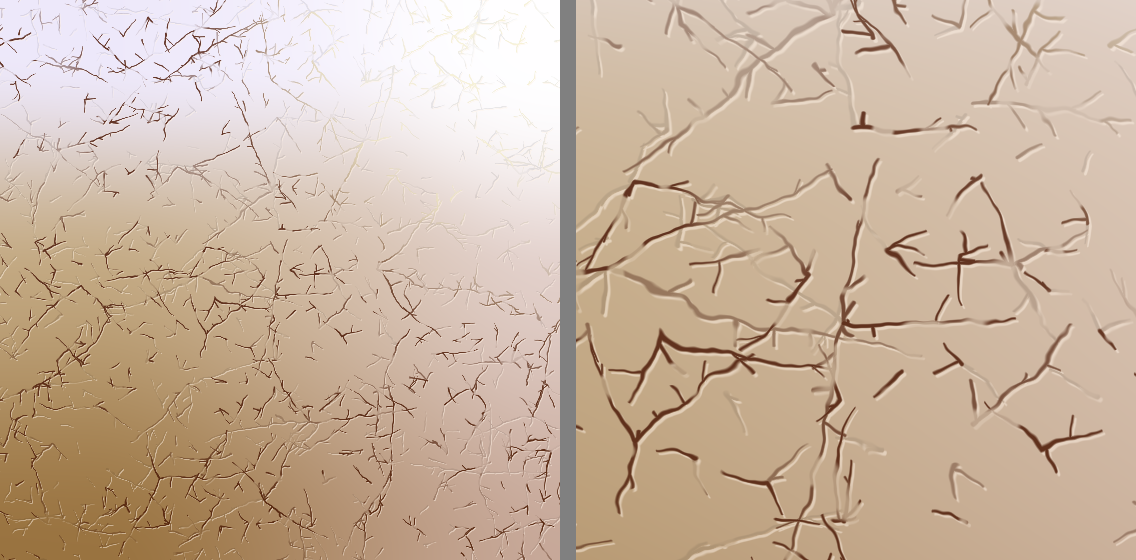
Left, the full canvas; right, a detail of the centre.
A three.js fragment shader for this texture:

```glsl
// Frosted golden pane with branching brown cracks and a white glow at the upper right.
varying vec2 vUv;

float hash(vec2 p) {
  vec3 q = fract(p.xyx * vec3(0.1031, 0.1030, 0.0973));
  q += dot(q, q.yzx + 33.33);
  return fract((q.x + q.y) * q.z);
}

float noise(vec2 p) {
  vec2 i = floor(p), f = fract(p);
  f = f * f * (3.0 - 2.0 * f);
  return mix(mix(hash(i), hash(i + vec2(1, 0)), f.x),
             mix(hash(i + vec2(0, 1)), hash(i + vec2(1, 1)), f.x), f.y);
}

vec2 noise2(vec2 p) {
  return vec2(noise(p), noise(p + 47.3)) - 0.5;
}

float segment(vec2 p, vec2 a, vec2 b) {
  vec2 d = b - a;
  return length(p - a - d * clamp(dot(p - a, d) / dot(d, d), 0.0, 1.0));
}

// Barbed, tapered branches around one node per cell: x is relief, y is ink.
vec2 branches(vec2 p, float cells, float width, float share) {
  vec2 g = p * cells, home = floor(g), result = vec2(0.0);
  for (int y = -1; y <= 1; y++)
  for (int x = -1; x <= 1; x++) {
    vec2 cell = home + vec2(x, y), id = cell + 100.0 + cells * 3.0;
    vec2 node = vec2(hash(id), hash(id + 17.7)) * 0.6 + 0.2;
    vec2 d = g - cell - node;
    float crowd = share * mix(0.55, 1.4, noise((cell + node) / cells * 6.0));
    float turn = hash(id + 5.1) * 6.283;
    for (int k = 0; k < 4; k++) {
      vec2 key = id + float(k) * vec2(31.7, 11.3);
      if (hash(key + 3.9) > crowd) continue;
      float angle = turn + float(k) * 1.57 + (hash(key + 8.2) - 0.5) * 1.8;
      float len = mix(0.3, 0.95, hash(key + 21.4));
      vec2 axis = vec2(cos(angle), sin(angle));
      float along = dot(d, axis);
      float t = clamp(along / len, 0.0, 1.0);
      float bend = (hash(key + 13.6) - 0.5) * 0.4 * len * t * t;
      vec2 local = vec2(along, dot(d, vec2(-axis.y, axis.x)) + bend) / cells;
      float dist = length(local - vec2(t * len / cells, 0.0));

      // One slanted barb in each stretch of the branch
      float pitch = 0.019, slot = floor(local.x / pitch);
      vec2 slotKey = key + slot * vec2(7.3, 2.9);
      if (slot >= 0.0 && (slot + 0.8) * pitch < len / cells && hash(slotKey) < 0.6) {
        vec2 root = vec2((slot + 0.15) * pitch, 0.0);
        float lift = (hash(slotKey + 6.1) - 0.5) * 0.038;
        dist = min(dist, segment(local, root, root + vec2(0.7 * pitch * hash(slotKey + 2.2), lift)) + 0.0002);
      }
      float w = width * mix(1.15, 0.5, t);
      float line = 1.0 - smoothstep(w - 0.0006, w + 0.0008, dist);
      float ink = smoothstep(0.2, 0.55, hash(key + 40.5));
      result = max(result, line * vec2(1.0, ink));
    }
  }
  return result;
}

vec2 cracks(vec2 p) {
  // Wander and jitter keep the lines from looking ruled
  p += noise2(p * 15.0) * 0.016 + noise2(p * 65.0) * 0.0055 + noise2(p * 190.0) * 0.0016;
  vec2 c = branches(p, 5.0, 0.0012, 0.72);
  c = max(c, branches(p + 0.37, 10.0, 0.0011, 0.52));
  c = max(c, branches(p + 0.71, 24.0, 0.0010, 0.32));
  // Broken stretches along the lines
  float gaps = smoothstep(0.22, 0.42, noise(p * 75.0));
  return c * vec2(mix(0.4, 1.0, gaps), mix(0.1, 1.0, gaps));
}

// Vertical blend through three colours
vec3 column(vec3 low, vec3 middle, vec3 high, float y) {
  vec3 c = mix(low, middle, smoothstep(0.0, 0.6, y));
  return mix(c, high, smoothstep(0.5, 0.9, y));
}

void main() {
  vec2 p = vUv;
  float glowDistance = distance(p, vec2(1.0));

  // Background: gold at the lower left, lilac above, rose at the right
  vec2 q = p + noise2(p * 2.5) * 0.05;
  vec3 left = column(vec3(0.60, 0.45, 0.25), vec3(0.77, 0.67, 0.52), vec3(0.93, 0.91, 0.98), q.y);
  vec3 right = column(vec3(0.78, 0.66, 0.60), vec3(0.89, 0.82, 0.80), vec3(0.99, 0.98, 1.0), q.y);
  vec3 color = mix(left, right, smoothstep(0.15, 1.0, q.x));
  color = mix(color, vec3(1.0), 0.9 * (1.0 - smoothstep(0.08, 0.5, glowDistance)));

  // Relief: a pale rim below and to the right of each line
  vec2 crack = cracks(p);
  float rim = max(cracks(p + vec2(-0.0016, 0.0018)).x - crack.x, 0.0);
  color *= 1.0 - 0.08 * crack.x;
  color = mix(color, vec3(1.0, 0.95, 0.90), rim * 0.5);

  // Ink: patchy brown that turns pale yellow inside the glow
  float shade = smoothstep(0.38, 0.66, glowDistance);
  float patches = mix(0.35, 1.0, smoothstep(0.25, 0.5, noise(p * 9.0 + 9.0)));
  vec3 brown = mix(vec3(0.34, 0.15, 0.05), vec3(0.38, 0.19, 0.14), p.y);
  vec3 inkColor = mix(vec3(1.0, 0.97, 0.80), brown, shade);
  color = mix(color, inkColor, crack.y * patches * mix(0.6, 0.95, shade));

  gl_FragColor = vec4(color, 1.0);
}
```
